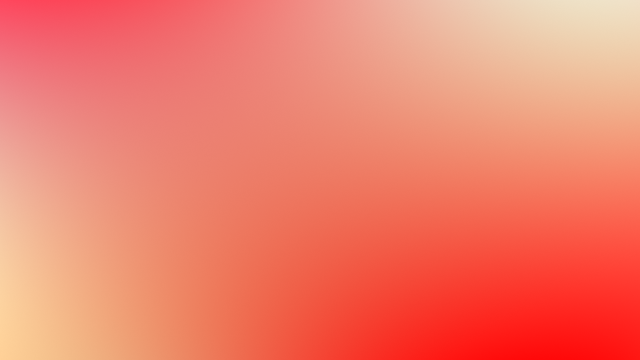
This background is drawn by a WebGL 1 fragment shader. Its source:

```glsl
precision highp float;

uniform vec2 u_resolution;

// Colour mesh: four rows, each with four colours from left to right
#define TOP_ROW    vec3(1.0, 0.28, 0.37), vec3(0.96, 0.41, 0.42), vec3(0.93, 0.74, 0.66), vec3(0.945, 0.88, 0.785)
#define UPPER_ROW  vec3(0.93, 0.60, 0.58), vec3(0.925, 0.50, 0.45), vec3(0.935, 0.585, 0.48), vec3(0.95, 0.655, 0.52)
#define LOWER_ROW  vec3(0.965, 0.79, 0.64), vec3(0.93, 0.49, 0.385), vec3(0.955, 0.36, 0.28), vec3(0.995, 0.335, 0.27)
#define BOTTOM_ROW vec3(1.0, 0.815, 0.59), vec3(0.93, 0.475, 0.35), vec3(0.995, 0.11, 0.09), vec3(1.0, 0.09, 0.075)
#define GRAIN 0.004

float hash(vec2 p) {
  return fract(sin(dot(p, vec2(127.1, 311.7))) * 43758.5453);
}

// Cubic Lagrange weights for four evenly spaced knots on 0..1
vec4 cubicWeights(float t) {
  float a = 3.0 * t;
  float b = a - 1.0;
  float c = a - 2.0;
  float d = a - 3.0;
  return vec4(-b * c * d / 6.0, a * c * d / 2.0, -a * b * d / 2.0, a * b * c / 6.0);
}

vec3 blend(vec4 w, vec3 c0, vec3 c1, vec3 c2, vec3 c3) {
  return w.x * c0 + w.y * c1 + w.z * c2 + w.w * c3;
}

void main() {
  vec2 uv = gl_FragCoord.xy / u_resolution;
  vec4 across = cubicWeights(uv.x);
  vec4 down = cubicWeights(1.0 - uv.y);

  // Blend along each row, then between the rows
  vec3 color = blend(down,
    blend(across, TOP_ROW),
    blend(across, UPPER_ROW),
    blend(across, LOWER_ROW),
    blend(across, BOTTOM_ROW));

  // Slight dither against banding
  color += GRAIN * (hash(uv) - 0.5);

  gl_FragColor = vec4(clamp(color, 0.0, 1.0), 1.0);
}
```
